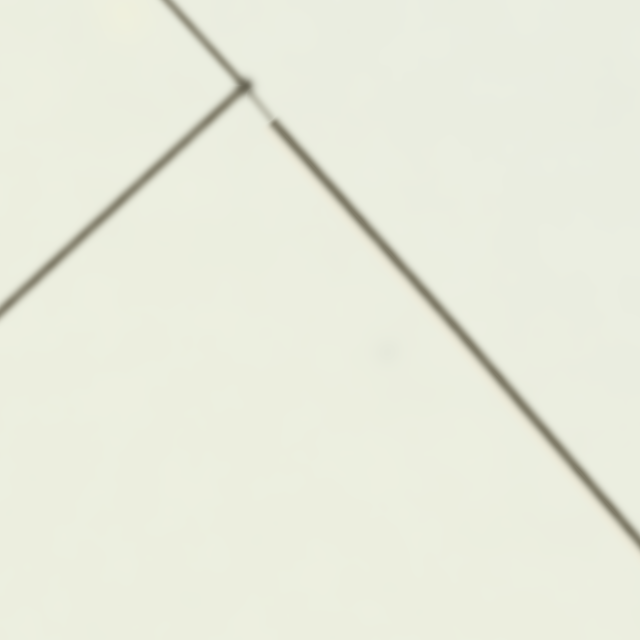
Reproduce this texture procedurally as a three.js fragment shader.

```glsl
varying vec2 vUv;

// Colours
const vec3 PAPER = vec3(0.926, 0.935, 0.876);
const vec3 COOL_PAPER = vec3(0.918, 0.930, 0.880);
const vec3 INK = vec3(0.50, 0.485, 0.41);
const vec3 DARK_INK = vec3(0.36, 0.35, 0.29);
const vec3 FRINGE = vec3(0.945, 0.915, 0.835);

// Stroke layout
const vec2 TOP_END = vec2(0.252, 1.010);
const vec2 JOINT = vec2(0.383, 0.865);
const vec2 GAP_END = vec2(0.430, 0.806);
const vec2 BEND = vec2(0.703, 0.499);
const vec2 RIGHT_END = vec2(1.020, 0.130);
const vec2 LEFT_END = vec2(-0.020, 0.494);

// Softness and strength
const float TOP_WIDTH = 0.0078;
const float MAIN_WIDTH = 0.0088;
const float BRANCH_WIDTH = 0.0088;
const float KNOT_RADIUS = 0.013;
const float GAP_INK = 0.38;
const float FRINGE_OFFSET = 0.014;
const float FRINGE_WIDTH = 0.009;
const float MOTTLE = 0.010;

vec2 hashGradient(vec2 cell) {
  float angle = 6.2832 * fract(sin(dot(cell, vec2(127.1, 311.7))) * 4375.85);
  return vec2(cos(angle), sin(angle));
}

float gradientNoise(vec2 p) {
  vec2 i = floor(p), f = fract(p);
  vec2 u = f * f * f * (f * (f * 6.0 - 15.0) + 10.0);
  vec2 e = vec2(1.0, 0.0);
  float low = mix(dot(hashGradient(i), f),
                  dot(hashGradient(i + e.xy), f - e.xy), u.x);
  float high = mix(dot(hashGradient(i + e.yx), f - e.yx),
                   dot(hashGradient(i + e.xx), f - e.xx), u.x);
  return mix(low, high, u.y);
}

float fractalNoise(vec2 p) {
  float sum = 0.0, weight = 0.5;
  for (int k = 0; k < 3; k++) {
    sum += weight * gradientNoise(p);
    p = p * 2.1 + 7.3;
    weight *= 0.5;
  }
  return sum;
}

float segmentDistance(vec2 p, vec2 a, vec2 b) {
  vec2 ab = b - a;
  return length(p - a - ab * clamp(dot(p - a, ab) / dot(ab, ab), 0.0, 1.0));
}

float bell(float d, float width) {
  return exp(-d * d / (width * width));
}

float mainDistance(vec2 p) {
  return min(segmentDistance(p, GAP_END, BEND), segmentDistance(p, BEND, RIGHT_END));
}

void main() {
  vec2 p = vUv;

  // Mottled paper with a cooler upper right
  vec3 color = mix(PAPER, COOL_PAPER, smoothstep(0.7, 1.7, p.x + p.y));
  color += MOTTLE * fractalNoise(p * 9.0);
  color += vec3(0.012, 0.006, -0.012) * bell(length(p - vec2(0.195, 0.98)), 0.045);
  color -= vec3(0.020, 0.018, 0.016) * bell(length(p - vec2(0.605, 0.450)), 0.022);

  // Warm fringe below the long stroke
  vec2 below = vec2(0.75, 0.66) * FRINGE_OFFSET;
  float fringe = bell(mainDistance(p + below), FRINGE_WIDTH);
  color = mix(color, FRINGE, 0.45 * fringe);

  // Soft strokes, with a faded gap right of the joint
  float top = 0.80 * bell(segmentDistance(p, TOP_END, JOINT), TOP_WIDTH);
  float branch = 0.92 * bell(segmentDistance(p, LEFT_END, JOINT), BRANCH_WIDTH);
  float gap = GAP_INK * bell(segmentDistance(p, JOINT, GAP_END), TOP_WIDTH);
  float stroke = bell(mainDistance(p), MAIN_WIDTH);
  float grain = 1.0 + 0.12 * gradientNoise(p * 40.0);
  float ink = max(max(top, branch), max(gap, stroke)) * grain;
  color = mix(color, INK, clamp(ink, 0.0, 1.0));

  // Dark knot where the strokes meet
  color = mix(color, DARK_INK, 0.75 * bell(length(p - JOINT), KNOT_RADIUS));

  gl_FragColor = vec4(color, 1.0);
}
```
